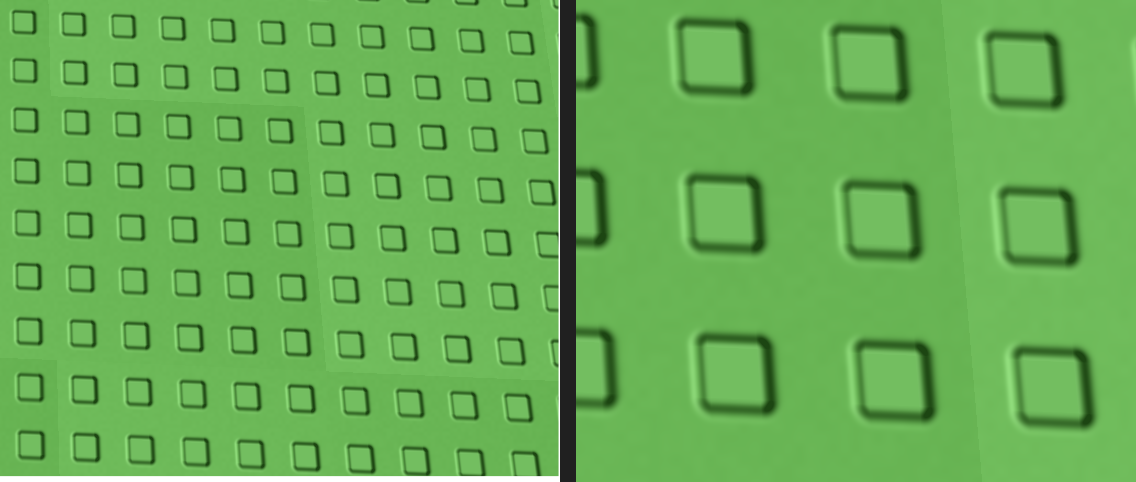
Left: the whole. Right: its middle third, enlarged.
A Shadertoy shader for this pattern:

```glsl
float hash(vec2 p) {
    vec3 h = fract(p.xyx * vec3(0.1031, 0.1030, 0.0973));
    h += dot(h, h.yzx + 33.33);
    return fract((h.x + h.y) * h.z);
}

float valueNoise(vec2 p) {
    vec2 cell = floor(p), f = fract(p);
    f = f * f * (3.0 - 2.0 * f);
    return mix(mix(hash(cell), hash(cell + vec2(1, 0)), f.x),
               mix(hash(cell + vec2(0, 1)), hash(cell + vec2(1, 1)), f.x), f.y);
}

float roundedBox(vec2 p, float halfSize, float radius) {
    vec2 d = abs(p) - halfSize + radius;
    return length(max(d, 0.0)) + min(max(d.x, d.y), 0.0) - radius;
}

float band(float x, float width) {
    return exp(-x * x / (width * width));
}

// Inverse perspective: canvas position (y down) to stud column and row
vec2 toGrid(vec2 p) {
    vec2 column = vec2(0.0888, 0.00370);
    vec2 row = vec2(0.00096, 0.0848) + 0.0119 * p;
    vec2 offset = p - vec2(0.0430, 0.0394);
    float det = column.x * row.y - row.x * column.y;
    return vec2(offset.x * row.y - row.x * offset.y,
                column.x * offset.y - offset.x * column.y) / det;
}

// Large square plates, five studs on a side, each with a faint gradient
vec3 plateColor(vec2 grid) {
    vec2 plate = (grid - vec2(0.5, 1.5)) / 5.0;
    vec2 id = floor(plate), f = fract(plate);
    float tone = 0.016 * mod(id.x + id.y, 2.0) - 0.008;
    tone += 0.014 * (f.y - f.x) + 0.006 * (hash(id + 20.0) - 0.5);
    return vec3(0.42, 0.72, 0.34) + tone;
}

void mainImage(out vec4 fragColor, in vec2 fragCoord) {
    vec2 uv = fragCoord / iResolution.xy;
    vec2 p = vec2(uv.x, (1.0 - uv.y) * 0.8594);
    vec2 grid = toGrid(p);
    vec2 stud = floor(grid + 0.5);
    vec2 q = grid - stud + vec2(0.012, 0.0);
    vec3 color = plateColor(grid) + 0.012 * (valueNoise(p * 150.0) - 0.5);

    // Raised face and the direction its sides point
    float d = roundedBox(q, 0.195, 0.04);
    vec2 normal = sign(q) * max(abs(q) - 0.155, 0.0);
    normal /= length(normal) + 0.001;
    float right = max(normal.x, 0.0), left = max(-normal.x, 0.0);
    float top = max(-normal.y, 0.0), bottom = max(normal.y, 0.0);
    color = mix(color, vec3(0.45, 0.745, 0.375), 1.0 - smoothstep(-0.02, 0.01, d));

    // Highlights: outside the left wall and below the foot
    color += 0.13 * left * band(d - 0.065, 0.025);
    color += 0.035 * bottom * band(d - 0.09, 0.025);
    color += 0.04 * (right + top) * band(d + 0.03, 0.02);

    // Shaded walls, deepest on the right
    float shade = 0.95 * right * band(d - 0.03, 0.042)
                + 0.75 * top * band(d - 0.022, 0.034)
                + 0.68 * bottom * band(d - 0.026, 0.036)
                + 0.42 * left * band(d - 0.005, 0.024);
    shade *= 0.92 + 0.16 * hash(stud + 50.0);
    color = mix(color, vec3(0.11, 0.27, 0.07), min(shade, 1.0));

    // White margin along the right and bottom edges
    vec2 inside = smoothstep(-0.5, 0.5, (vec2(0.9974, uv.y) - vec2(uv.x, 0.012)) * iResolution.xy);
    fragColor = vec4(mix(vec3(1.0), color, inside.x * inside.y), 1.0);
}
```
